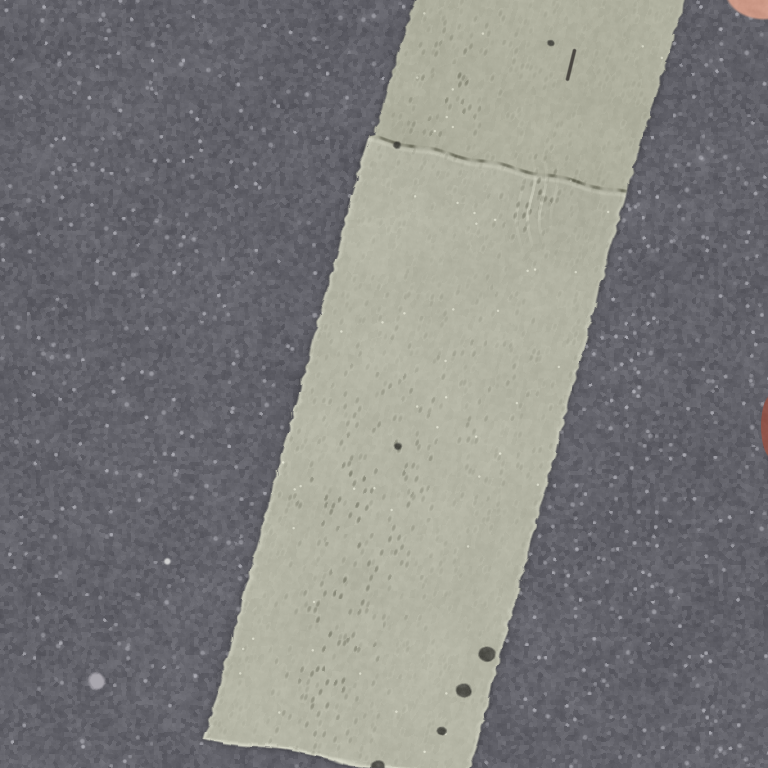
A Shadertoy shader for this texture:

```glsl
vec2 hash2(vec2 p) {
    vec3 q = fract(p.xyx * vec3(0.1031, 0.1030, 0.0973));
    q += dot(q, q.yzx + 33.33);
    return fract((q.xx + q.yz) * q.zy);
}

// Cellular noise: distance to the nearest seed, and that seed's random value
vec2 cells(vec2 p) {
    vec2 base = floor(p), best = vec2(9.0, 0.0);
    for (int j = -1; j <= 1; j++)
    for (int i = -1; i <= 1; i++) {
        vec2 cell = base + vec2(i, j);
        float d = length(cell + 0.15 + 0.7 * hash2(cell) - p);
        if (d < best.x) best = vec2(d, hash2(cell + 71.0).x);
    }
    return best;
}

// Smooth mottling from rotated, warped sines, about -1 to 1
float mottle(vec2 p) {
    float sum = 0.0, amp = 0.5;
    for (int i = 0; i < 4; i++) {
        sum += amp * sin(p.x + 1.7 * sin(p.y * 0.8)) * cos(p.y + 1.3 * sin(p.x * 0.7));
        p = mat2(1.3, 1.5, -1.5, 1.3) * p + 2.4;
        amp *= 0.6;
    }
    return sum;
}

float patchAt(vec2 p, vec2 center, vec2 size) {
    p -= center;
    p.x -= 0.27 * p.y;
    p /= size;
    return exp(-dot(p, p));
}

float segment(vec2 p, vec2 a, vec2 b) {
    vec2 d = b - a;
    return length(p - a - d * clamp(dot(p - a, d) / dot(d, d), 0.0, 1.0));
}

vec3 asphalt(vec2 p) {
    vec2 grain = cells(p * 170.0), stone = cells(p * 62.0 + 9.0);
    vec3 col = vec3(0.388, 0.388, 0.418) + 0.018 * mottle(p * 14.0);
    col += 0.075 * (grain.y - 0.5) + 0.035 * (stone.y - 0.5) * smoothstep(0.7, 0.2, stone.x);
    col += 0.022 * mottle(p * 210.0);
    // Pale chips, denser on the right and upper left
    float density = 0.025 + 0.03 * smoothstep(0.6, 0.8, p.x) + 0.02 * patchAt(p, vec2(0.15, 0.85), vec2(0.2));
    col += 0.22 * smoothstep(1.0 - density, 1.0, grain.y) * smoothstep(0.6, 0.2, grain.x);
    col += 0.16 * step(0.965, stone.y) * smoothstep(0.28, 0.08, stone.x);
    col = mix(col, vec3(0.66, 0.65, 0.68), smoothstep(0.013, 0.007, length(p - vec2(0.126, 0.113)) + 0.002 * mottle(p * 180.0)));
    return mix(col, vec3(0.82), smoothstep(0.006, 0.002, length(p - vec2(0.218, 0.269))));
}

vec3 paint(vec2 p, float upper) {
    vec3 col = mix(vec3(0.705, 0.708, 0.645), vec3(0.682, 0.685, 0.618), upper);
    col += 0.016 * mottle(p * 18.0) + 0.018 * mottle(p * 190.0);
    col -= 0.025 * smoothstep(0.5, 0.8, p.y) * (1.0 - upper) * smoothstep(0.55, 0.75, p.x);
    // Worn zones gather dark, stretched pits
    float wear = 0.2 + 0.8 * patchAt(p, vec2(0.45, 0.2), vec2(0.065, 0.19))
               + 0.6 * patchAt(p, vec2(0.43, 0.36), vec2(0.05, 0.04))
               + 0.65 * patchAt(p, vec2(0.59, 0.89), vec2(0.06, 0.08))
               + 0.9 * patchAt(p, vec2(0.695, 0.745), vec2(0.035, 0.045))
               + 0.35 * patchAt(p, vec2(0.55, 0.47), vec2(0.16, 0.13));
    vec2 lean = vec2(p.x - 0.27 * p.y, p.y);
    vec2 pit = cells(lean * vec2(165.0, 95.0));
    col -= 0.2 * wear * smoothstep(0.72, 1.0, pit.y) * smoothstep(0.6, 0.15, pit.x);
    col += 0.03 * (pit.y - 0.5);
    vec2 speck = cells(p * 75.0 + 31.0);
    col += 0.15 * step(0.975, speck.y) * smoothstep(0.18, 0.05, speck.x);
    // Pale scuffs under the seam
    float scuff = smoothstep(0.5, 0.9, sin(p.x * 420.0 + 2.0 * sin(p.y * 55.0)));
    return col + 0.1 * scuff * patchAt(p, vec2(0.695, 0.735), vec2(0.022, 0.04));
}

void mainImage(out vec4 fragColor, in vec2 fragCoord) {
    vec2 p = fragCoord / iResolution.xy;
    float soft = 0.0012 + 0.5 / iResolution.y;

    // Stripe outline: two overlapping bands with ragged edges
    float ragged = 0.0012 * sin(p.y * 230.0 + 2.0 * sin(p.y * 97.0)) + 0.0025 * (cells(p * 110.0).y - 0.5);
    float seam = p.y - (0.822 - 0.22 * (p.x - 0.484)) + 0.0018 * sin(p.x * 75.0);
    float upper = smoothstep(-soft, soft, seam);
    float left = p.x - mix(0.256 + 0.272 * p.y, 0.488 + 0.303 * (p.y - 0.828), upper);
    float right = mix(0.612 + 0.271 * p.y, 0.892 + 0.307 * (p.y - 1.0), upper) - p.x;
    float bottom = p.y - 0.04 + 0.175 * (p.x - 0.267) + 0.003 * sin((p.x - 0.25) * 38.0);
    float inside = min(min(left, right) * 0.965, bottom) + ragged;

    vec3 ground = asphalt(p);
    ground *= 1.0 - 0.25 * exp(-abs(inside) * 260.0);
    vec3 stripe = paint(p, upper);

    // Bright rim, then the dark seam
    float rim = smoothstep(0.007, 0.001, inside) * (0.5 + 0.5 * step(bottom, 0.01));
    stripe += 0.13 * rim * (1.0 - 0.6 * upper);
    float broken = 0.55 + 0.45 * sin(p.x * 63.0 + 2.0 * sin(p.x * 140.0));
    stripe -= 0.24 * broken * smoothstep(0.0035, 0.0005, abs(seam));
    stripe += 0.05 * smoothstep(0.004, 0.0, abs(seam + 0.006));

    // Round holes (position, radius) and one short scratch
    vec3 holes[7] = vec3[7](vec3(0.518, 0.419, 0.005), vec3(0.634, 0.148, 0.011),
        vec3(0.604, 0.101, 0.010), vec3(0.575, 0.048, 0.006), vec3(0.492, 0.002, 0.009),
        vec3(0.517, 0.811, 0.005), vec3(0.717, 0.944, 0.004));
    for (int i = 0; i < 7; i++) {
        float d = length((p - holes[i].xy) * vec2(1.0, 1.15)) - holes[i].z + 0.0012 * mottle(p * 150.0);
        vec3 pitColor = vec3(0.27, 0.27, 0.25) + 0.08 * mottle(p * 230.0);
        stripe = mix(stripe, pitColor, 0.9 * smoothstep(soft, -soft, d));
    }
    float scratch = segment(p, vec2(0.748, 0.934), vec2(0.739, 0.897));
    stripe = mix(stripe, vec3(0.29, 0.28, 0.26), smoothstep(0.0035, 0.001, scratch));

    vec3 col = mix(ground, stripe, smoothstep(-soft, soft, inside));

    // Clay pieces at the right border
    float clay = min(length((p - vec2(0.995, 1.012)) / vec2(0.05, 0.037)),
                     length((p - vec2(1.004, 0.445)) / vec2(0.013, 0.04)));
    vec3 clayColor = mix(vec3(0.55, 0.32, 0.28), vec3(0.80, 0.60, 0.53), smoothstep(0.6, 0.95, p.y));
    col = mix(col, clayColor + 0.04 * mottle(p * 120.0), smoothstep(1.06, 0.94, clay));
    fragColor = vec4(clamp(col, 0.0, 1.0), 1.0);
}
```
